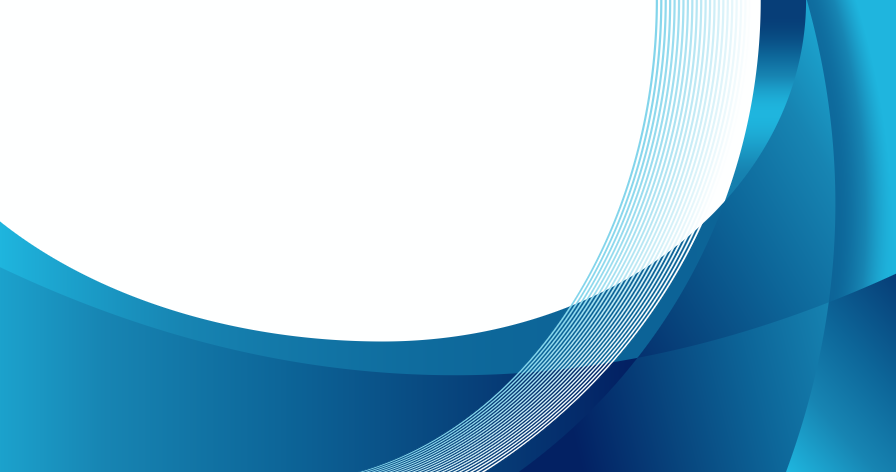
Reproduce this background procedurally as a Shadertoy shader.

```glsl
// Antialiased coverage of the area where f < 0
float inside(float f) {
    return clamp(0.5 - f / max(length(vec2(dFdx(f), dFdy(f))), 1e-5), 0.0, 1.0);
}

// Blue ramp from navy (0) to bright cyan (1)
vec3 blue(float tone) {
    float s = clamp(tone, 0.0, 1.0) * 4.0;
    vec3 c = mix(vec3(0.01, 0.13, 0.39), vec3(0.03, 0.27, 0.49), min(s, 1.0));
    c = mix(c, vec3(0.05, 0.40, 0.60), clamp(s - 1.0, 0.0, 1.0));
    c = mix(c, vec3(0.09, 0.52, 0.70), clamp(s - 2.0, 0.0, 1.0));
    return mix(c, vec3(0.12, 0.71, 0.87), clamp(s - 3.0, 0.0, 1.0));
}

// Right side of an ellipse centred on the top edge, as x at depth y
float arcX(float y, float center, vec2 radii) {
    float k = y / radii.y;
    return center + radii.x * sqrt(max(1.0 - k * k, 0.0));
}

void mainImage(out vec4 fragColor, in vec2 fragCoord) {
    // Height is one unit, y runs downward from the top edge
    vec2 p = fragCoord / iResolution.y;
    p.y = 1.0 - p.y;
    p.x *= 1.8963 * iResolution.y / iResolution.x;

    // Four large sweeping curves
    float bowlRadius = p.x < 0.81 ? 1.064 : 0.896;
    float bowl = inside(length(vec2((p.x - 0.81) / bowlRadius, p.y / 0.7235)) - 1.0);
    float disc = inside(length(p - vec2(0.378, 0.0)) - 1.232);
    float swoop = p.x - 0.963;
    float above = inside(p.y - 0.795 + 0.247 * swoop * swoop);
    float bend = p.y - 0.432;
    float rightGap = p.x - 1.768 + 0.324 * bend * bend;
    float leftOfBend = inside(rightGap);

    // Panels at the far right
    vec3 farUpper = blue(0.55 + 0.5 * smoothstep(0.0, 0.13, rightGap) - 0.1 * p.y);
    vec3 farLower = blue(2.046 - 1.35 * p.x + 1.21 * p.y);
    vec3 color = mix(farLower, farUpper, above);

    // Panels between the disc and the right bend
    vec3 midUpper = blue(p.x - 0.6 * p.y - 0.786);
    vec3 midLower = blue(0.22 + 1.2 * (p.x - 1.36) - 0.3 * (p.y - 0.765));
    color = mix(color, mix(midLower, midUpper, above), leftOfBend);

    // Wave panels inside the disc
    vec3 waveUpper = blue(1.0 - 0.75 * p.x + 0.27 * p.x * p.x);
    vec3 waveLower = blue(0.9 - 0.68 * p.x);
    color = mix(color, mix(waveLower, waveUpper, above), disc);

    // Glossy sliver at the top, then the white field
    float gloss = mix(0.2, 1.0, smoothstep(0.03, 0.24, p.y))
                - 0.3 * smoothstep(0.24, 0.4, p.y);
    color = mix(color, mix(blue(gloss), vec3(0.995, 1.0, 1.0), disc), bowl);

    // Ribbon of fine lines, spread evenly between two arcs
    float innerX = arcX(p.y, 0.583, vec2(0.8025, 1.0247));
    float outerX = arcX(p.y, 0.301, vec2(1.291, 1.21));
    float across = (p.x - innerX) / (outerX - innerX);
    float phase = across * 22.0;
    float blur = max(length(vec2(dFdx(phase), dFdy(phase))), 1e-4);
    float stroke = clamp(0.5 + (0.25 - abs(fract(phase) - 0.5)) / blur, 0.0, 1.0);
    float ribbon = inside(-across) * inside(across - 1.0);
    vec3 lineColor = mix(vec3(0.50, 0.83, 0.92), vec3(1.0), clamp(across, 0.0, 1.0));
    color = mix(color, lineColor, stroke * ribbon);

    fragColor = vec4(color, 1.0);
}
```
